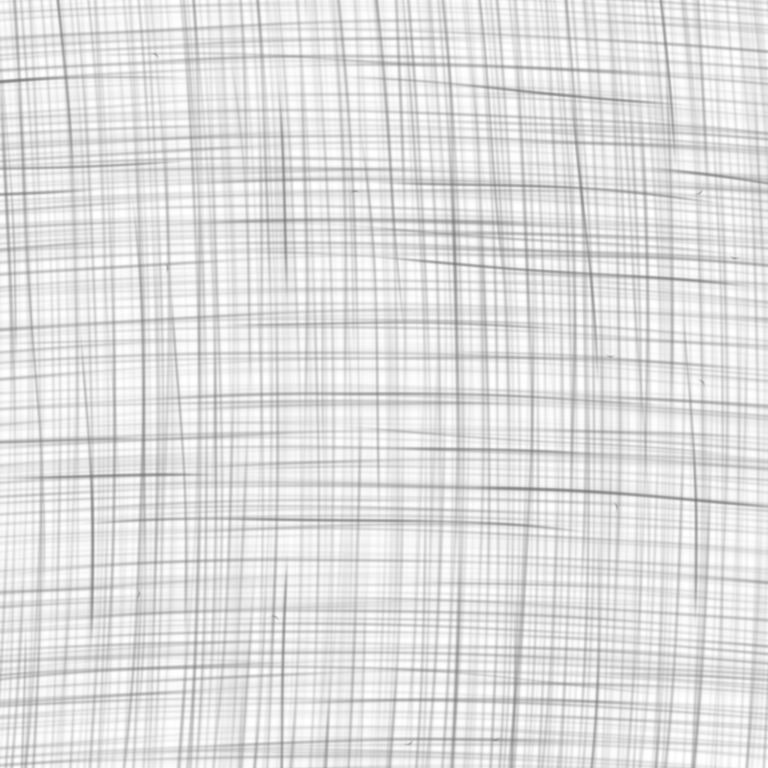
This texture is drawn by a Shadertoy shader. Its source:

```glsl
// Loose grey linen: two bowed families of fine, uneven threads crossing on white
#define PAPER 1.0
#define INK 1.0           // overall darkness of the threads
#define FINE_COUNT 95.0   // threads per canvas side
#define MID_COUNT 61.0
#define DARK_COUNT 23.0
#define WASH_COUNT 38.0
#define THREAD_WIDTH 0.0022
#define BOW 0.075         // curvature of both thread families
#define BOW_CENTRE 0.45
#define FLECK_GRID 7.0
#define FLECK_CHANCE 0.3

float hash(vec2 p) {
    vec3 q = fract(vec3(p.xyx) * 0.1031);
    q += dot(q, q.yzx + 33.33);
    return fract((q.x + q.y) * q.z);
}

// One layer of threads running along p.x, stacked along p.y.
// spread: how unequal the threads are; gaps: how far they fade out lengthwise.
float threads(vec2 p, float count, float width, float tone,
              float spread, float gaps, float seed) {
    float row = p.y * count;
    float w = max(width, 0.6 / iResolution.y);
    float ink = 0.0;
    for (int k = -1; k <= 1; k++) {
        float id = floor(row) + float(k);
        float place = hash(vec2(id, seed));
        float weight = hash(vec2(id, seed + 17.0));
        float phase = 6.2832 * hash(vec2(id, seed + 31.0));

        // Jittered centre line with a slow sideways drift
        float drift = 0.16 * sin(p.x * 4.0 + phase)
                    + 0.05 * sin(p.x * 13.0 + phase * 2.0);
        float centre = id + 0.5 + 0.75 * (place - 0.5) + drift;
        float d = (row - centre) / (count * w);

        // Pressure changes along the thread
        float wave = 0.7 * sin(p.x * (5.0 + 6.0 * place) + phase * 3.0)
                   + 0.3 * sin(p.x * 23.0 + phase * 5.0);
        float pressure = mix(1.0 + 0.45 * wave,
                             2.0 * smoothstep(-0.3, 0.6, wave), gaps);
        float strength = (spread + 1.0) * pow(weight, spread);
        ink += tone * strength * pressure * exp(-d * d);
    }
    return ink;
}

// All thread layers of one direction, each tilted a little differently
float weave(vec2 p, float seed) {
    float bend = p.x - BOW_CENTRE;
    p.y += BOW * bend * bend;
    float fine = threads(p + vec2(0.0, 0.008 * bend), FINE_COUNT,
                         THREAD_WIDTH, 0.09, 0.9, 0.1, seed);
    float mid = threads(p - vec2(0.0, 0.016 * bend), MID_COUNT,
                        THREAD_WIDTH * 1.05, 0.095, 1.0, 0.3, seed + 3.0);
    float dark = threads(p + vec2(0.0, 0.022 * bend), DARK_COUNT,
                         THREAD_WIDTH * 0.9, 0.11, 1.7, 0.9, seed + 7.0);
    float wash = threads(p, WASH_COUNT, THREAD_WIDTH * 3.0,
                         0.022, 1.0, 0.5, seed + 11.0);
    return fine + mid + dark + wash;
}

// Sparse tiny hooked fibre ends
float flecks(vec2 p) {
    vec2 cell = floor(p * FLECK_GRID);
    vec2 spot = 0.2 + 0.6 * vec2(hash(cell + 5.0), hash(cell + 9.0));
    vec2 q = (fract(p * FLECK_GRID) - spot) / FLECK_GRID;
    float angle = 6.2832 * hash(cell + 21.0);
    q = mat2(cos(angle), -sin(angle), sin(angle), cos(angle)) * q;
    q.y += 60.0 * q.x * q.x;
    float mark = exp(-dot(q, q / vec2(0.00002, 0.000002)));
    return 0.3 * mark * step(hash(cell + 40.0), FLECK_CHANCE);
}

void mainImage(out vec4 fragColor, in vec2 fragCoord) {
    vec2 uv = fragCoord / iResolution.y;

    float weft = weave(uv, 50.0);
    float warp = weave(uv.yx, 120.0);
    float ink = INK * (weft + warp + flecks(uv));

    // Soft shoulder keeps the crossings grey instead of black
    float shade = PAPER - 0.62 * (1.0 - exp(-1.7 * ink));
    fragColor = vec4(vec3(shade), 1.0);
}
```
